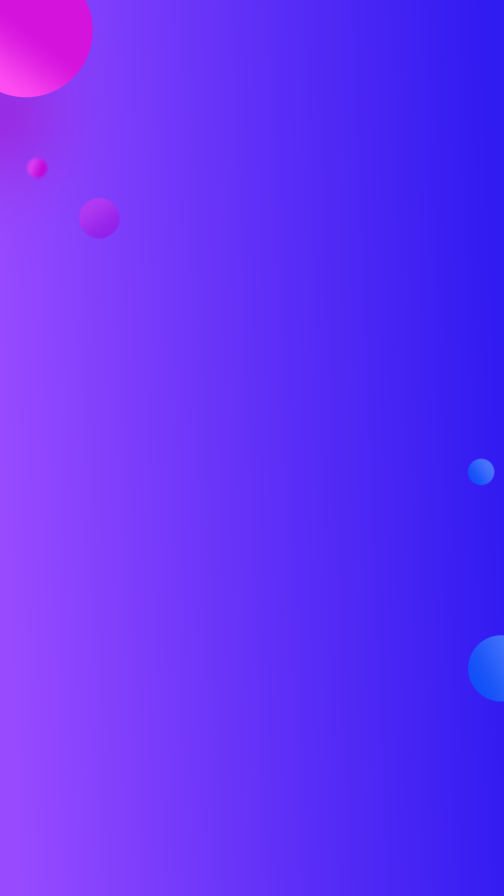
A Shadertoy shader for this background:

```glsl
// Violet-to-blue backdrop with a few shaded discs near the side edges.
// A slightly tilted three-stop gradient is tinted by a soft magenta halo,
// then each disc is blended over it with its own linear gradient.

const vec3 VIOLET = vec3(0.595, 0.292, 1.0);
const vec3 INDIGO = vec3(0.385, 0.192, 0.973);
const vec3 BLUE   = vec3(0.190, 0.105, 0.945);
const vec3 HALO   = vec3(0.600, 0.150, 0.870);

// Smooth horizontal backdrop; t runs from the left edge to the right.
vec3 backdrop(float t) {
    vec3 leftHalf = mix(VIOLET, INDIGO, clamp(t * 2.0, 0.0, 1.0));
    return mix(leftHalf, BLUE, clamp(t * 2.0 - 1.0, 0.0, 1.0));
}

// Soft round falloff, one at the center.
float glow(vec2 p, vec2 center, vec2 spread) {
    vec2 d = (p - center) / spread;
    return exp(-dot(d, d));
}

// Blends in a disc shaded from dark to light along lightDir.
// Shading runs over the range from..to, in radii from the center.
vec3 addDisc(vec3 base, vec2 p, vec2 center, float radius, float soft,
             vec3 dark, vec3 light, vec2 lightDir, vec2 range) {
    vec2 d = p - center;
    float along = dot(d / radius, normalize(lightDir));
    vec3 shade = mix(dark, light, smoothstep(range.x, range.y, along));
    float edge = soft + 0.75 / iResolution.y;
    float cover = 1.0 - smoothstep(-edge, edge, length(d) - radius);
    return mix(base, shade, cover);
}

void mainImage(out vec4 fragColor, in vec2 fragCoord) {
    vec2 uv = fragCoord / iResolution.xy;
    // Heights span 0..1; x is rescaled to keep its place on other aspects.
    float aspect = iResolution.x / iResolution.y;
    vec2 p = vec2(uv.x * aspect, uv.y);
    float right = aspect;

    // Backdrop and halo
    float tilt = 0.07 * (uv.y - 0.5);
    vec3 color = backdrop(uv.x + tilt);
    color = mix(color, HALO, 0.8 * glow(p, vec2(0.0, 0.875), vec2(0.070, 0.082)));

    // Magenta and purple discs, upper left
    vec3 magenta = vec3(0.830, 0.075, 0.865);
    vec3 pink = vec3(1.0, 0.310, 0.950);
    color = addDisc(color, p, vec2(0.0290, 0.966), 0.0745, 0.0,
                    magenta, pink, vec2(-0.75, -1.0), vec2(-0.1, 1.0));
    color = addDisc(color, p, vec2(0.0415, 0.8125), 0.0110, 0.0025,
                    vec3(0.740, 0.040, 0.850), vec3(0.850, 0.240, 0.950),
                    vec2(-1.0, 0.4), vec2(-0.7, 0.8));
    color = addDisc(color, p, vec2(0.1110, 0.7565), 0.0226, 0.0005,
                    vec3(0.570, 0.130, 0.920), vec3(0.690, 0.230, 0.950),
                    vec2(-0.7, 1.0), vec2(-1.0, 1.0));

    // Blue discs, right edge
    vec3 azure = vec3(0.070, 0.310, 0.970);
    vec3 sky = vec3(0.290, 0.460, 0.990);
    color = addDisc(color, p, vec2(right - 0.0255, 0.4733), 0.0147, 0.0003,
                    azure, sky, vec2(1.0, 0.7), vec2(-1.0, 1.0));
    color = addDisc(color, p, vec2(right - 0.0030, 0.2540), 0.0370, 0.0,
                    azure, sky, vec2(1.0, 0.5), vec2(-1.0, 0.9));

    fragColor = vec4(color, 1.0);
}
```
